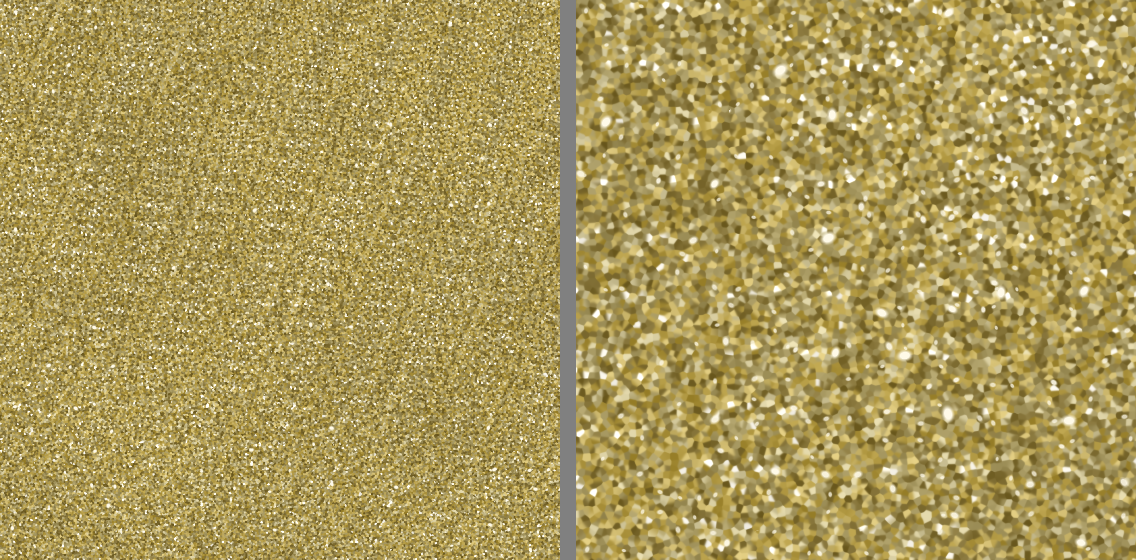
Left: the whole. Right: its middle third, enlarged.
Give the GLSL for this texture, as a Shadertoy shader.

```glsl
// Fine gold glitter: tiny jittered grains, each coloured from a weighted palette,
// are blended softly by distance. Three layers of scattered pale glints lie on top,
// and slow noise varies the shade and the density of the glints.

#define GRAIN_CELLS 290.0
#define GRAIN_SHARPNESS 7.0
#define GRAIN_CONTRAST 1.35
#define TONE_JITTER 0.13
#define SHADE_DRIFT 0.05
#define GLINT_COLOR vec3(1.0, 0.98, 0.91)
#define MEAN_GOLD vec3(0.675, 0.602, 0.330)

const vec3 PALETTE[6] = vec3[6](
    vec3(0.67, 0.58, 0.26), vec3(0.65, 0.59, 0.36), vec3(0.54, 0.47, 0.23),
    vec3(0.78, 0.70, 0.41), vec3(0.80, 0.75, 0.55), vec3(0.93, 0.90, 0.80));
const float SHARE_END[6] = float[6](0.25, 0.49, 0.71, 0.88, 0.98, 1.0);

float hash(vec2 p) {
    return fract(sin(dot(p, vec2(127.1, 311.7))) * 43758.5);
}

vec2 hash2(vec2 p) {
    return vec2(hash(p), hash(p + 57.3));
}

float valueNoise(vec2 p) {
    vec2 cell = floor(p), f = fract(p);
    f = f * f * (3.0 - 2.0 * f);
    float low = mix(hash(cell), hash(cell + vec2(1.0, 0.0)), f.x);
    float high = mix(hash(cell + vec2(0.0, 1.0)), hash(cell + 1.0), f.x);
    return mix(low, high, f.y);
}

// Random palette colour, chosen by area share and slightly lightened or darkened
vec3 grainColor(vec2 id) {
    float pick = hash(id + 13.7);
    vec3 color = PALETTE[5];
    for (int i = 4; i >= 0; i--) {
        if (pick < SHARE_END[i]) color = PALETTE[i];
    }
    return color + TONE_JITTER * (hash(id + 91.1) - 0.5);
}

// Distance-weighted blend of the nearest grains
vec3 grains(vec2 uv) {
    vec2 p = uv * GRAIN_CELLS;
    vec2 cell = floor(p);
    vec3 sum = vec3(0.0);
    float total = 0.0;
    for (int y = -1; y <= 1; y++) {
        for (int x = -1; x <= 1; x++) {
            vec2 id = cell + vec2(x, y);
            vec2 offset = p - id - hash2(id);
            float weight = exp(-GRAIN_SHARPNESS * dot(offset, offset));
            sum += weight * grainColor(id);
            total += weight;
        }
    }
    return MEAN_GOLD + GRAIN_CONTRAST * (sum / total - MEAN_GOLD);
}

// One layer of soft, slightly stretched glints; radius is in canvas units
float glints(vec2 uv, float cells, float chance, float radius) {
    vec2 p = uv * cells;
    vec2 id = floor(p);
    vec2 center = 0.28 + 0.44 * hash2(id + cells);
    float angle = 6.2832 * hash(id + 5.9);
    vec2 axis = vec2(cos(angle), sin(angle));
    vec2 offset = fract(p) - center;
    vec2 local = vec2(dot(offset, axis), 1.4 * dot(offset, vec2(-axis.y, axis.x)));
    float size = radius * cells * mix(0.6, 1.0, hash(id + 23.4));
    float falloff = max(0.0, 1.0 - dot(local, local) / (size * size));
    float present = step(hash(id + 71.7), chance);
    return present * min(1.0, 1.6 * falloff * falloff);
}

void mainImage(out vec4 fragColor, in vec2 fragCoord) {
    vec2 uv = fragCoord / iResolution.y;

    // Grain bed with a faint broad change of shade
    float drift = valueNoise(uv * 4.0 + 3.0);
    vec3 color = grains(uv) * (1.0 + SHADE_DRIFT * (drift - 0.5));

    // Glints from fine and common to large and rare
    float density = mix(0.6, 1.4, drift);
    float sparkle = 0.75 * glints(uv, 90.0, 0.20 * density, 0.0030);
    sparkle = max(sparkle, 0.9 * glints(uv + 0.37, 50.0, 0.14 * density, 0.0042));
    sparkle = max(sparkle, glints(uv + 0.71, 28.0, 0.16 * density, 0.0065));
    color = mix(color, GLINT_COLOR, sparkle);

    fragColor = vec4(clamp(color, 0.0, 1.0), 1.0);
}
```
